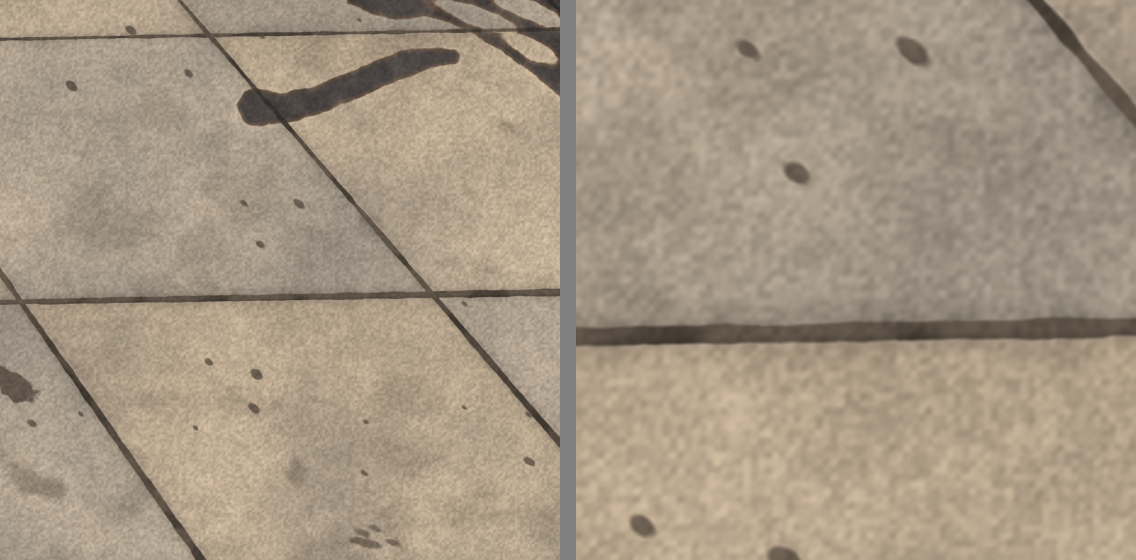
Left, the full canvas; right, a detail of the centre.
A three.js fragment shader for this texture:

```glsl
// Worn stone paving seen at a slant: two families of joints run through a
// perspective grid, and each slab gets its own tint, mottling and grain.
// Dark wet-looking stains, specks and smudges lie on top.
varying vec2 vUv;

const vec3 GREY_STONE = vec3(0.630, 0.588, 0.532);
const vec3 WARM_STONE = vec3(0.705, 0.636, 0.545);
const vec3 JOINT_COLOR = vec3(0.37, 0.325, 0.28);
const vec3 JOINT_DARK = vec3(0.24, 0.215, 0.18);
const vec3 EDGE_LIGHT = vec3(0.78, 0.71, 0.645);
const vec3 STAIN_COLOR = vec3(0.295, 0.272, 0.262);
const vec3 STAIN_RIM = vec3(0.43, 0.345, 0.27);
const vec3 DIRT_COLOR = vec3(0.33, 0.29, 0.25);

const vec2 CROSSING = vec2(0.768, 0.479);  // where two main joints meet
const float SLANT = 0.86;                  // run of the slanted joint per drop
const float SLAB_WIDTH = 0.7435;           // at the crossing
const float SPREAD = 0.16;                 // slab widening per drop
const float HORIZON = 5.128;
const float ROW_STEP = 0.02408;            // row spacing in inverse depth
const float ROW_START = 0.21464;
const float ROW_TILT = 0.018;
const float SOFT = 0.0015;
const float GRAIN = 0.17;

float hash(vec2 p) {
  vec3 q = fract(p.xyx * 0.1031);
  q += dot(q, q.yzx + 33.33);
  return fract((q.x + q.y) * q.z);
}

float noise(vec2 p) {
  vec2 i = floor(p), f = fract(p);
  f = f * f * (3.0 - 2.0 * f);
  return mix(mix(hash(i), hash(i + vec2(1, 0)), f.x),
             mix(hash(i + vec2(0, 1)), hash(i + vec2(1, 1)), f.x), f.y);
}

float fbm(vec2 p) {
  float sum = 0.0, amp = 0.5;
  for (int i = 0; i < 5; i++) {
    sum += amp * noise(p);
    p = mat2(1.6, 1.2, -1.2, 1.6) * p + 7.3;
    amp *= 0.5;
  }
  return sum;
}

// Approximate distance to a sheared ellipse
float ellipse(vec2 p, vec2 center, vec2 radius, float slope) {
  p -= center;
  p.y -= slope * p.x;
  return (length(p / radius) - 1.0) * radius.y;
}

// Bent arm with a round knob at its left end
float armStain(vec2 p) {
  float x = clamp(p.x, 0.458, 0.808);
  float t = (x - 0.458) / 0.35;
  float spine = mix(0.808, 0.897, smoothstep(0.1, 0.95, t));
  float radius = mix(0.025, 0.013, smoothstep(0.75, 1.0, t))
               + 0.007 * (1.0 - smoothstep(0.0, 0.14, t));
  return length(p - vec2(x, spine)) * 0.95 - radius;
}

// Corner stain below a curve, pierced by three long gaps
float cornerStain(vec2 p) {
  float t = max(p.x - 0.625, 0.0);
  float bump = (t - 0.07) / 0.06;
  float depth = 1.25 * t * t + 0.028 * exp(-bump * bump);
  float d = max((1.0 - depth - p.y) * 0.8, 0.62 - p.x);
  d = max(d, -ellipse(p, vec2(0.849, 0.971), vec2(0.072, 0.017), -0.33));
  d = max(d, -ellipse(p, vec2(0.944, 0.984), vec2(0.075, 0.019), -0.42));
  return max(d, -ellipse(p, vec2(0.948, 0.914), vec2(0.049, 0.019), -0.42));
}

void main() {
  vec2 p = vUv;
  float fine = noise(p * 230.0) * 0.6 + noise(vec2(p.x + p.y, p.y - p.x) * vec2(110.0, 190.0)) * 0.4 - 0.5;
  float mottle = fbm(p * 5.0 + 3.0) - 0.48;
  float ragged = fbm(p * 38.0) - 0.48;

  // Perspective slab grid
  float drop = CROSSING.y - p.y;
  float width = SLAB_WIDTH + SPREAD * drop;
  float depth = HORIZON - p.y + ROW_TILT * (p.x - 0.5);
  vec2 grid = vec2((p.x - CROSSING.x - SLANT * drop) / width,
                   (1.0 / depth - ROW_START) / ROW_STEP);
  vec2 slab = floor(grid), inSlab = fract(grid);

  // Slab tint, weathering and grain
  float warm = (1.0 - mod(slab.x + slab.y, 2.0)) * mix(0.45, 1.0, inSlab.y);
  vec3 color = mix(GREY_STONE, WARM_STONE, clamp(warm + 0.2 + mottle * 1.3, 0.0, 1.1));
  color *= 0.985 + 0.04 * hash(slab + 20.0) + mottle * 0.24 + ragged * 0.1;
  color *= 1.0 - 0.1 * smoothstep(0.55, 0.75, fbm(p * vec2(7.0, 10.0) + 31.0));

  // Joints with a worn, lit lip
  vec2 side = (fract(grid + 0.5) - 0.5) * vec2(width * 0.76, ROW_STEP * depth * depth);
  vec2 halfWidth = vec2(mix(0.0065, 0.003, p.y), mix(0.009, 0.003, p.y) * mix(0.72, 1.05, p.x));
  vec2 gap = abs(side) - halfWidth + ragged * 0.004;
  float joint = 1.0 - smoothstep(-SOFT, SOFT, min(gap.x, gap.y));
  vec2 lip = exp(-pow(gap / 0.0028, vec2(2.0))) * vec2(step(0.0, side.x), step(side.y, 0.0) * 0.6);
  color = mix(color, EDGE_LIGHT, max(lip.x, lip.y) * (0.35 + 0.5 * noise(p * 22.0)));
  color *= 1.0 - 0.14 * exp(-max(min(gap.x, gap.y), 0.0) / 0.008);
  float moss = smoothstep(0.45, 0.75, noise(p * 28.0)) * 0.7 + 0.3 * smoothstep(0.0, -0.005, side.y);
  color = mix(color, mix(JOINT_COLOR, JOINT_DARK, moss), joint);

  // Scattered specks, one at most per cell
  vec2 cell = floor(p * 10.0);
  vec2 spot = (cell + 0.25 + 0.5 * vec2(hash(cell + 5.0), hash(cell + 47.0))) / 10.0;
  float size = mix(0.003, 0.008, hash(cell + 71.0)) * step(0.78, hash(cell + 13.0));
  float speck = ellipse(p, spot, vec2(size * 1.3, size) + 0.0001, -0.4) + ragged * 0.008;
  float dirt = (1.0 - smoothstep(-0.002, 0.002, speck)) * step(0.001, size) * 0.8;

  // Row of short scuffs, a ragged blot and soft smudges
  for (int i = 0; i < 5; i++) {
    float k = float(i);
    vec2 c = vec2(0.645 + 0.026 * mod(k, 3.0), 0.033 + 0.022 * floor(k / 3.0) - 0.006 * mod(k, 2.0));
    dirt = max(dirt, 0.65 * (1.0 - smoothstep(-0.003, 0.003, ellipse(p, c, vec2(0.016, 0.006), -0.3) + ragged * 0.016)));
  }
  float blot = ellipse(p, vec2(0.022, 0.312), vec2(0.047, 0.023), -0.35) + ragged * 0.03;
  dirt = max(dirt, 0.85 * (1.0 - smoothstep(-0.003, 0.003, blot)));
  float smudge = min(ellipse(p, vec2(0.527, 0.154), vec2(0.018, 0.026), 0.2),
                     ellipse(p, vec2(0.907, 0.775), vec2(0.035, 0.016), -0.4));
  smudge = min(smudge, ellipse(p, vec2(0.06, 0.14), vec2(0.07, 0.03), -0.4));
  dirt = max(dirt, 0.36 * (1.0 - smoothstep(-0.02, 0.008, smudge + ragged * 0.04)));
  color = mix(color, DIRT_COLOR, dirt);

  // Large stains with a brown rim
  float stain = min(armStain(p), cornerStain(p)) + ragged * 0.009;
  color *= 1.0 + 0.07 * exp(-max(stain, 0.0) / 0.006);
  vec3 stainColor = mix(STAIN_COLOR, STAIN_RIM, smoothstep(-0.009, 0.0, stain) * 0.75);
  stainColor *= 1.0 + ragged * 0.5 - joint * 0.25;
  color = mix(color, stainColor, 1.0 - smoothstep(-0.002, 0.002, stain));

  gl_FragColor = vec4(color * (1.0 + fine * GRAIN * 1.5), 1.0);
}
```
